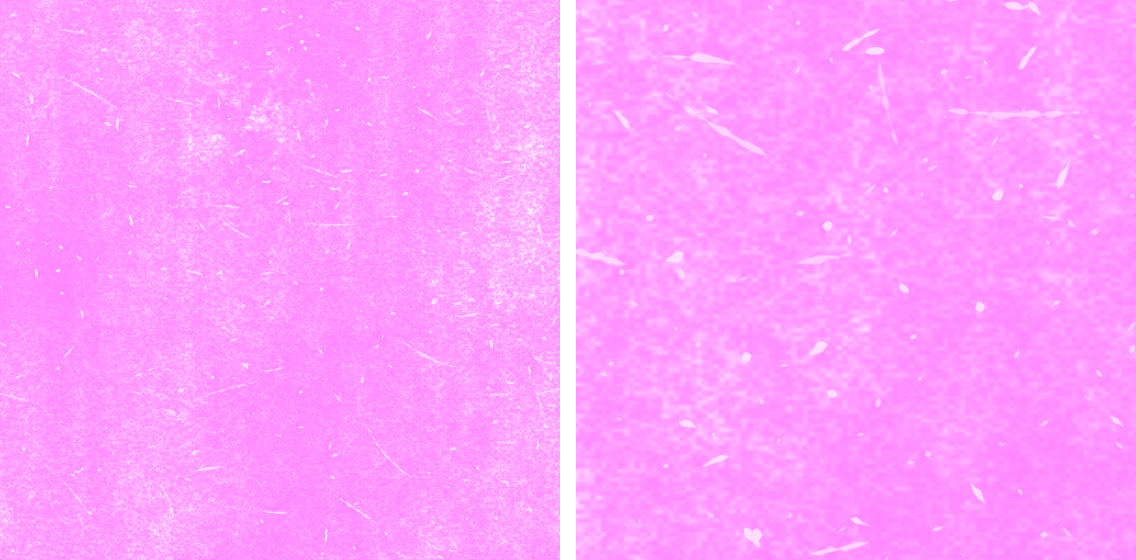
Left: the whole. Right: its middle third, enlarged.
This texture is drawn by a Shadertoy shader. Its source:

```glsl
// Worn pink paint: cloudy vertical staining and fine grain set the tone,
// then ragged chips, specks and broken scratches are laid over it in pale pink.
// Stains come from value noise; marks are tapered strokes scattered by hashes.

const float TAU = 6.28319;
const float DEEP_GREEN = 0.497;  // green level of the most saturated pink
const float WORN_GREEN = 0.89;   // green level of exposed pale marks

float hash(vec2 p) {
    vec3 q = fract(p.xyx * 0.1031);
    q += dot(q, q.yzx + 33.33);
    return fract((q.x + q.y) * q.z);
}

vec2 hash2(vec2 p) {
    return vec2(hash(p + 17.3), hash(p + 71.9));
}

float noise(vec2 p) {
    vec2 cell = floor(p), f = fract(p);
    f = f * f * (3.0 - 2.0 * f);
    float low = mix(hash(cell), hash(cell + vec2(1, 0)), f.x);
    float high = mix(hash(cell + vec2(0, 1)), hash(cell + vec2(1, 1)), f.x);
    return mix(low, high, f.y);
}

// Layered noise, centred on zero
float fbm(vec2 p, int octaves, float gain) {
    float sum = 0.0, amplitude = 1.0;
    for (int i = 0; i < octaves; i++) {
        sum += amplitude * (noise(p) - 0.5);
        p = mat2(1.6, 1.2, -1.2, 1.6) * p + 19.7;
        amplitude *= gain;
    }
    return sum;
}

// Coverage of a bent stroke that tapers to both ends; rough shifts its edge
float stroke(vec2 p, float angle, vec2 halfSize, float bend, float rough, float soft) {
    float c = cos(angle), s = sin(angle);
    vec2 q = vec2(c * p.x + s * p.y, c * p.y - s * p.x);
    q.y += bend * q.x * q.x;
    float along = q.x / halfSize.x;
    float dist = abs(q.y) - halfSize.y * (1.0 - along * along) + rough;
    return 1.0 - smoothstep(-soft, soft, dist);
}

// One small chip per chosen grid cell, mostly leaning down to the right
float chips(vec2 uv, float cells, float density, vec2 halfSize, float rough, float soft) {
    vec2 home = floor(uv * cells);
    float cover = 0.0;
    for (int y = -1; y <= 1; y++)
    for (int x = -1; x <= 1; x++) {
        vec2 id = home + vec2(x, y);
        vec2 center = (id + hash2(id + cells)) / cells;
        float crowd = density * 2.0 * noise(center * 9.0 + cells);
        if (hash(id + 5.1 * cells) > crowd) continue;
        vec2 vary = hash2(id + 131.0);
        float angle = mix(-1.0, 0.55, vary.x);
        if (vary.y > 0.85) angle += 1.3;
        vec2 size = halfSize * mix(vec2(0.35, 0.5), vec2(1.5, 1.3), vary.yx * vary.yx);
        cover = max(cover, stroke(uv - center, angle, size, 0.0, rough, soft));
    }
    return cover;
}

// Long thin scratches, nearly level, wrapping around the canvas
float scratches(vec2 uv, float rough, float soft) {
    float cover = 0.0;
    for (int i = 0; i < 38; i++) {
        vec2 id = vec2(float(i) * 3.7, 47.0);
        vec2 offset = fract(uv - hash2(id) + 0.5) - 0.5;
        vec2 vary = hash2(id + 211.0);
        float angle = mix(-0.6, 0.4, vary.x);
        if (hash(id + 9.0) > 0.84) angle -= 0.8;
        vec2 size = vec2(mix(0.015, 0.055, vary.y * vary.y), 0.0017);
        float bend = (hash(id + 83.0) - 0.5) * 5.0;
        float strength = mix(0.55, 1.0, hash(id + 29.0));
        cover = max(cover, strength * stroke(offset, angle, size, bend, rough, soft));
    }
    return cover;
}

// Staining and grain as a roughly unit-variance tone
float paintTone(vec2 uv) {
    vec2 warped = uv + 0.035 * vec2(fbm(uv * 18.0, 3, 0.6), fbm(uv * 18.0 + 40.0, 3, 0.6));
    float clouds = fbm(warped * vec2(5.0, 3.0) + 3.4, 3, 0.5);
    float mottle = fbm(uv * 34.0, 3, 0.75);
    float streaks = fbm(uv * vec2(42.0, 3.0) + 8.0, 1, 0.5);
    float grain = noise(uv * vec2(150.0, 210.0)) + 1.3 * noise(uv * vec2(300.0, 370.0) + 60.0) - 1.15;
    return 2.5 * clouds + 0.8 * mottle + 1.0 * streaks + 1.75 * grain;
}

// Mottled pale area where the paint has rubbed thin
float wornPatch(vec2 uv, vec2 center, float radius) {
    vec2 d = (uv - center) / radius;
    float breakup = smoothstep(-0.25, 0.3, fbm(uv * 23.0 + 11.0, 4, 0.65));
    return exp(-dot(d, d)) * breakup;
}

void mainImage(out vec4 fragColor, in vec2 fragCoord) {
    vec2 uv = fragCoord / iResolution.y;
    float soft = max(0.7 / iResolution.y, 0.0009);

    // Paint body
    float tone = paintTone(uv);
    tone += 2.6 * wornPatch(uv, vec2(0.45, 0.79), 0.11);
    float green = DEEP_GREEN + 0.1 * exp(0.47 * tone);

    // Chips, specks and scratches
    float rough = (noise(uv * 190.0 + 90.0) - 0.5) * 0.0042;
    float marks = chips(uv, 25.0, 0.38, vec2(0.0075, 0.0021), rough, soft);
    marks = max(marks, 0.85 * chips(uv, 58.0, 0.22, vec2(0.0022, 0.0014), 0.3 * rough, soft));
    marks = max(marks, scratches(uv, 0.75 * rough, soft));
    green = mix(green, max(green, WORN_GREEN), 0.9 * marks);

    fragColor = vec4(1.0, clamp(green, 0.52, 0.94), 1.0, 1.0);
}
```
